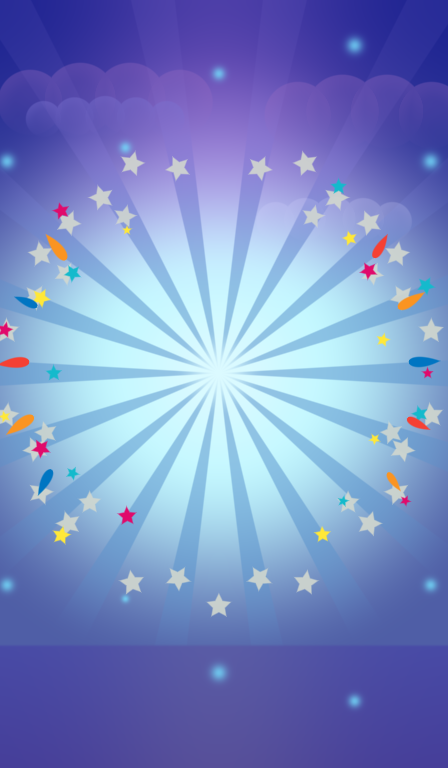
Write a Shadertoy shader that draws this background.

```glsl
// Festive sunburst: a cyan glow with radial rays over a violet sky and a floor.
// Soft clouds, a wreath of stars and petals, and glowing orbs are placed
// by angle around the burst centre. Lengths are fractions of canvas height.

const float PI = 3.14159265;
const vec2 CENTRE = vec2(0.285, 0.514);
const vec3 PALE = vec3(0.83, 0.85, 0.81);
const vec3 TEAL = vec3(0.08, 0.73, 0.80);
const vec3 YELLOW = vec3(1.0, 0.91, 0.22);
const vec3 PINK = vec3(0.88, 0.04, 0.42);
const vec3 ORANGE = vec3(0.98, 0.58, 0.13);
const vec3 BLUE = vec3(0.0, 0.46, 0.76);
const vec3 RED = vec3(0.96, 0.25, 0.20);

float hash(float n) { return fract(sin(n * 12.99) * 4375.85); }

float fill(float dist) {
    float aa = 1.0 / iResolution.y;
    return 1.0 - smoothstep(-aa, aa, dist);
}

vec2 rotate(vec2 v, float a) {
    return vec2(v.x * cos(a) - v.y * sin(a), v.x * sin(a) + v.y * cos(a));
}

// Point on a circle round the burst; angle zero points down.
vec2 around(float angle, float radius) {
    return CENTRE + radius * vec2(sin(angle), -cos(angle));
}

float starDist(vec2 q, float size) {
    float a = mod(atan(q.x, q.y) + PI / 5.0, PI * 0.4) - PI / 5.0;
    vec2 s = length(q) * vec2(cos(a), abs(sin(a)));
    return dot(s - vec2(size, 0.0), normalize(vec2(0.294, 0.595)));
}

// Teardrop: width tapers toward the tip at positive y.
float petalDist(vec2 q, float size) {
    float t = clamp(q.y / size * 0.5 + 0.5, 0.0, 1.0);
    float width = size * 0.85 * sqrt(t) * (1.0 - t);
    return max(abs(q.x + 0.12 * size * t * t) - width, abs(q.y) - size);
}

// Row of overlapping puffs, highest in the middle, fading below its base.
float cloud(vec2 p, vec2 base, float spacing, float radius, int count) {
    float cover = 0.0;
    for (int i = 0; i < count; i++) {
        float k = float(i) - 0.5 * float(count - 1);
        float arch = cos(k * 2.2 / float(count));
        vec2 q = p - base - vec2(k * spacing, 0.4 * radius * arch);
        float r = radius * (0.75 + 0.35 * arch);
        float puff = fill(length(q) - r) * (0.7 + 0.3 * smoothstep(0.4, 1.0, length(q) / r));
        cover = max(cover, puff);
    }
    return cover * smoothstep(-radius, radius, p.y - base.y);
}

vec3 burst(vec2 p) {
    vec2 v = p - CENTRE;
    float d = length(v);
    float high = smoothstep(0.58, 0.84, p.y);

    // Sky and its violet column
    vec3 col = mix(vec3(0.31, 0.37, 0.65), vec3(0.10, 0.13, 0.56), smoothstep(0.55, 1.0, p.y));
    float column = exp(-pow(v.x / 0.18, 2.0)) * smoothstep(0.5, 0.82, p.y);
    col = mix(col, vec3(0.47, 0.34, 0.74), column * (0.85 - 0.3 * smoothstep(0.85, 1.0, p.y)));

    // Central glow
    vec3 glow = mix(vec3(0.75, 0.97, 1.0), vec3(0.80, 0.73, 0.98), high);
    glow = mix(glow, vec3(0.86, 0.98, 1.0), exp(-d * d * 90.0));
    col = mix(col, glow, 1.0 - smoothstep(0.12, 0.42, length(v - vec2(0.0, 0.012))));

    // Eighteen darker rays
    float slice = PI / 9.0;
    float off = abs(mod(atan(v.y, v.x) + 0.5 * slice, slice) - 0.5 * slice);
    float ray = fill((off - 0.057) * d) * smoothstep(0.0, 0.06, d);
    float strength = 0.52 * (1.0 - smoothstep(0.24, 0.40, d)) + 0.10 * high;
    return mix(col, mix(vec3(0.34, 0.57, 0.80), vec3(0.52, 0.46, 0.83), high), ray * strength);
}

void mainImage(out vec4 fragColor, in vec2 fragCoord) {
    vec2 p = fragCoord / iResolution.y;
    vec3 col = burst(p);

    // Clouds
    vec3 mauve = vec3(0.60, 0.42, 0.76);
    col = mix(col, mauve, 0.33 * cloud(p, vec2(0.137, 0.855), 0.065, 0.043, 4));
    col = mix(col, mauve, 0.33 * cloud(p, vec2(0.475, 0.838), 0.058, 0.044, 4));
    col = mix(col, vec3(0.48, 0.45, 0.82), 0.4 * cloud(p, vec2(0.137, 0.839), 0.040, 0.024, 5));
    col = mix(col, vec3(0.85, 0.85, 1.0), 0.2 * cloud(p, vec2(0.435, 0.705), 0.038, 0.026, 5));

    // Floor
    vec3 ground = mix(vec3(0.27, 0.24, 0.60), vec3(0.28, 0.29, 0.65), p.y / 0.16);
    ground += vec3(0.07, 0.07, 0.0) * exp(-pow((p.x - CENTRE.x) / 0.16, 2.0));
    col = mix(col, ground, 1.0 - smoothstep(0.157, 0.162, p.y));

    // Glowing orbs on a wavy outer ring
    for (int i = 0; i < 16; i++) {
        float a = float(i) * PI / 8.0;
        float d = length(p - around(a, 0.39 + 0.078 * sin(4.0 * a) * cos(a)));
        float r = mix(0.005, 0.015, hash(float(i) + 3.0));
        col = mix(col, vec3(0.45, 0.85, 0.98), 0.8 * exp(-d * d / (r * r) * 2.0));
    }

    // Pale wreath, with a sparser inner row
    for (int i = -15; i <= 15; i++) {
        float k = float(i), a = k * PI / 16.0;
        float r = 0.277 + cos(2.0 * a) * (0.0104 + 0.0156 * cos(PI * k));
        float shown = abs(i) == 8 || abs(i) == 3 ? 0.0 : 0.88;
        vec2 q = rotate(p - around(a, r), k * 0.7);
        col = mix(col, PALE, shown * fill(starDist(q, 0.0165)));
    }
    for (int i = 0; i < 10; i++) {
        float side = i < 5 ? -1.0 : 1.0, k = float(i % 5);
        vec2 q = rotate(p - around(side * (0.785 + 0.454 * k), 0.238), k);
        col = mix(col, PALE, (i % 5 == 2 ? 0.0 : 0.85) * fill(starDist(q, 0.015)));
    }

    // Bright stars and petals down both sides
    for (int i = 0; i < 22; i++) {
        float side = i < 11 ? -1.0 : 1.0, k = float(i % 11);
        float a = side * (PI * 0.5 + 1.0 - 0.2 * k);
        vec2 q = p - around(a, 0.255 + 0.04 * sin(k * 2.4 + side));
        vec3 tint = i % 3 == 0 ? YELLOW : (i % 3 == 1 ? PINK : TEAL);
        col = mix(col, tint, fill(starDist(rotate(q, k), mix(0.006, 0.013, hash(float(i))))));
    }
    for (int i = 0; i < 10; i++) {
        float side = i < 5 ? -1.0 : 1.0, k = float(i % 5);
        float a = side * (PI * 0.5 + 0.663 - 0.305 * k);
        vec2 q = rotate(p - around(a, 0.268), side * (0.6 + 0.5 * k));
        int hue = (i % 5 + (i < 5 ? 0 : 2)) % 3;
        vec3 tint = hue == 0 ? ORANGE : (hue == 1 ? BLUE : RED);
        col = mix(col, tint, fill(petalDist(q, mix(0.013, 0.022, hash(float(i) + 7.0)))));
    }
    fragColor = vec4(col, 1.0);
}
```
